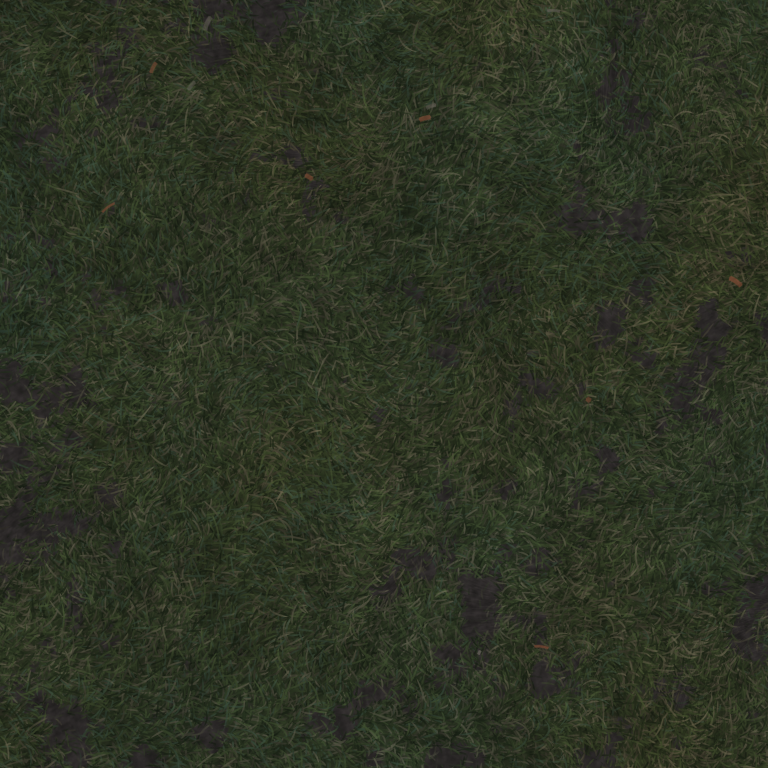
Give the GLSL for this texture, as a Shadertoy shader.

```glsl
// Dim, worn lawn seen from above: soft curved grass blades in many scattered
// layers over mottled turf, with small ragged soil gaps and bits of litter.
// Blades follow a noise-driven lay; soil thins them out, dry tufts mix in.

const vec3 TURF_DARK   = vec3(0.108, 0.130, 0.085);
const vec3 TURF_LIGHT  = vec3(0.190, 0.215, 0.140);
const vec3 BLADE_DARK  = vec3(0.085, 0.115, 0.070);
const vec3 BLADE_LIGHT = vec3(0.235, 0.285, 0.168);
const vec3 BLADE_DRY   = vec3(0.278, 0.272, 0.212);
const vec3 BLADE_COOL  = vec3(0.190, 0.250, 0.190);
const vec3 SOIL_DARK   = vec3(0.115, 0.108, 0.105);
const vec3 SOIL_LIGHT  = vec3(0.215, 0.198, 0.198);
const vec3 TINT_COOL   = vec3(0.93, 1.00, 1.08);
const vec3 TINT_WARM   = vec3(1.08, 1.00, 0.92);
const vec3 LITTER_RED  = vec3(0.450, 0.270, 0.190);
const vec3 LITTER_PALE = vec3(0.390, 0.370, 0.340);

const int   BLADE_LAYERS  = 14;
const float CELLS_COARSE  = 38.0;    // blade cells across, long blades
const float CELLS_FINE    = 92.0;    // blade cells across, short blades
const float BLADE_WIDTH   = 0.0012;  // half width
const float BLADE_SOFT    = 0.0009;  // edge blur
const float BLADE_OPACITY = 0.70;
const float DRY_SHARE     = 0.27;
const float COOL_SHARE    = 0.07;
const int   LITTER_COUNT  = 12;

vec4 hash4(vec3 p) {
    vec4 q = fract(p.xyzx * vec4(0.1031, 0.1030, 0.0973, 0.1099));
    q += dot(q, q.wzxy + 33.33);
    return fract((q.xxyz + q.yzzw) * q.zywx);
}

float noise(vec2 p) {
    vec2 i = floor(p), f = fract(p);
    f = f * f * (3.0 - 2.0 * f);
    float a = hash4(vec3(i, 7.0)).x;
    float b = hash4(vec3(i + vec2(1, 0), 7.0)).x;
    float c = hash4(vec3(i + vec2(0, 1), 7.0)).x;
    float d = hash4(vec3(i + vec2(1, 1), 7.0)).x;
    return mix(mix(a, b, f.x), mix(c, d, f.x), f.y);
}

float fbm(vec2 p) {
    float sum = 0.0, amp = 0.533;
    for (int i = 0; i < 4; i++) {
        sum += amp * noise(p);
        p = mat2(1.6, 1.2, -1.2, 1.6) * p + 17.3;
        amp *= 0.5;
    }
    return sum;
}

vec2 rotate(vec2 p, float angle) {
    float c = cos(angle), s = sin(angle);
    return vec2(c * p.x + s * p.y, c * p.y - s * p.x);
}

// Blends one layer of blades, one per jittered cell, over the ground colour.
vec3 bladeLayer(vec3 ground, vec2 uv, float layer, float lay, float soil, vec3 light, float lush, float pixel) {
    float depth = layer / float(BLADE_LAYERS - 1);
    float cells = mix(CELLS_COARSE, CELLS_FINE, fract(layer * 0.618));
    float soft = max(BLADE_SOFT, 0.5 * pixel);
    vec2 p = uv * cells + layer * vec2(13.37, 7.71);
    vec2 cell = floor(p);
    for (int k = 0; k < 9; k++) {
        vec2 id = cell + vec2(k % 3 - 1, k / 3 - 1);
        vec4 place = hash4(vec3(id, layer + 20.0));
        vec4 look = hash4(vec3(id, layer + 60.0));

        // Curved, tapered stroke
        vec2 q = rotate(p - id - place.xy, lay + (place.z - 0.5) * 2.5);
        float t = q.x / mix(0.40, 0.9, place.w);
        float across = abs(q.y + (look.x - 0.5) * 0.55 * q.x * q.x) / cells;
        float width = BLADE_WIDTH * (1.0 - 0.6 * t * t);
        float mask = 1.0 - smoothstep(width - soft, width + soft, across);
        mask *= 1.0 - smoothstep(0.65, 1.0, abs(t));
        mask *= 1.0 - smoothstep(look.y - 0.15, look.y + 0.15, soil * 1.12 - 0.16);

        // Green, dry or cool blade, lighter towards the tip
        float kind = look.w + (lush - 0.5) * 0.45;
        vec3 tint = mix(BLADE_DARK, BLADE_LIGHT, look.z);
        tint = mix(tint, BLADE_DRY * (0.70 + 0.5 * look.z), step(kind, DRY_SHARE));
        tint = mix(tint, BLADE_COOL, step(1.0 - COOL_SHARE, kind));
        tint *= light * mix(0.86, 1.06, depth) * (1.0 + 0.12 * t);
        ground = mix(ground, tint, mask * BLADE_OPACITY);
    }
    return ground;
}

void mainImage(out vec4 fragColor, in vec2 fragCoord) {
    vec2 uv = fragCoord / iResolution.y;
    float pixel = 1.0 / iResolution.y;

    // Large-scale fields: lay of the grass, lushness, light and bare soil
    float lay = 0.55 + (noise(uv * 7.0 + 3.1) - 0.5) * 3.6;
    float lush = 0.5 * noise(uv * 3.0 + 41.0) + 0.5 * noise(uv * 14.0 + 13.0);
    float shade = 0.70 + 0.40 * fbm(uv * 26.0 + 9.0) + 0.24 * fbm(uv * 6.0 + 71.0);
    vec3 light = shade * (1.05 - 0.10 * lush) * mix(TINT_COOL, TINT_WARM, fbm(uv * 5.0 + 63.0));
    float grain = fbm(rotate(uv, 0.55) * vec2(80.0, 180.0));
    float bare = 0.68 * fbm(uv * 23.0 + 5.7) + 0.32 * noise(uv * 5.0 + 87.0);
    float soil = smoothstep(0.53, 0.76, bare + 0.12 * (grain - 0.5));

    // Turf and soil under the blades
    vec3 turf = mix(TURF_DARK, TURF_LIGHT, grain) * light;
    vec3 earth = mix(SOIL_DARK, SOIL_LIGHT, fbm(uv * 110.0 + 31.0));
    vec3 color = mix(turf, earth, smoothstep(0.1, 0.6, soil));

    for (int i = 0; i < BLADE_LAYERS; i++) {
        color = bladeLayer(color, uv, float(i), lay, soil, light, lush, pixel);
    }

    // Fine fibres and specks
    float fibre = noise(rotate(uv, lay * 0.1 + 0.4) * vec2(150.0, 330.0));
    color *= 1.0 + 0.20 * (fibre - 0.5);

    // Scattered leaf and twig fragments
    for (int i = 0; i < LITTER_COUNT; i++) {
        vec4 place = hash4(vec3(float(i), 3.0, 91.0));
        vec4 look = hash4(vec3(float(i), 8.0, 57.0));
        vec2 q = rotate(uv - place.xy, (place.z - 0.4) * 2.5);
        vec2 size = vec2(mix(0.003, 0.011, look.x), mix(0.0014, 0.0034, look.y));
        vec2 d = abs(q + vec2(0.0, 12.0 * q.x * q.x)) - size;
        float edge = max(d.x + 0.4 * abs(q.y), d.y);
        float mask = 1.0 - smoothstep(-0.001, max(0.001, pixel), edge);
        vec3 tint = mix(LITTER_RED, LITTER_PALE, step(0.45, look.z));
        color = mix(color, tint * (0.8 + 0.4 * grain), mask * mix(0.4, 0.9, look.w));
    }

    fragColor = vec4(color, 1.0);
}
```
